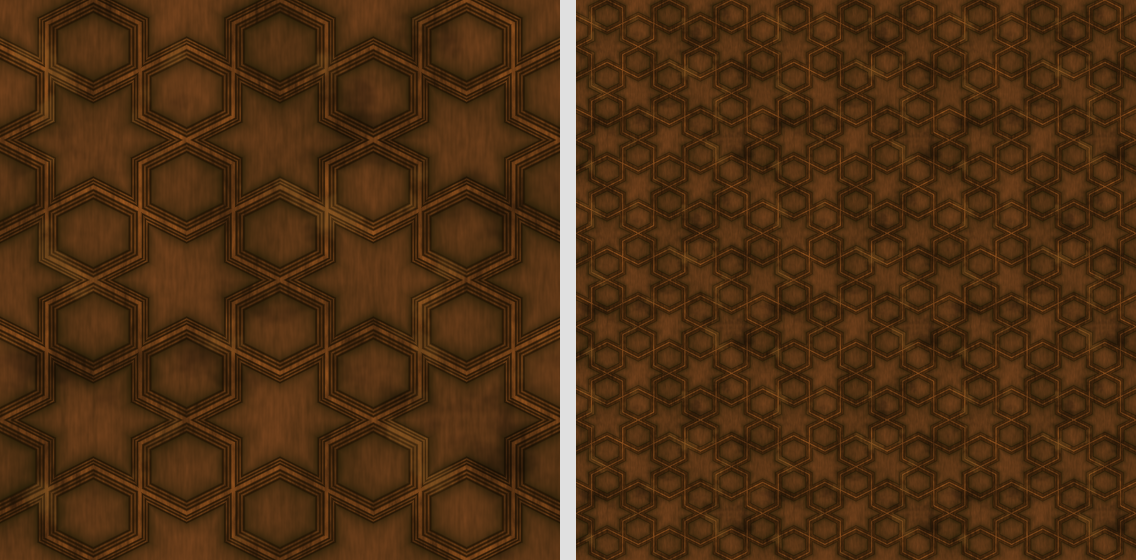
Left: one tile. Right: repeated 3 by 3.
Reproduce this pattern procedurally as a three.js fragment shader.

```glsl
varying vec2 vUv;

#define REPEATS vec2(3.0, 2.0)
#define HEX_RADIUS 0.5
#define GROOVE_START 0.027
#define GROOVE_STEP 0.031
#define GROOVE_HALF 0.0085
#define EDGE_SOFT 0.009
#define SHADOW_REACH 0.075
#define GRAIN_AMOUNT 0.30
#define CLOUD_AMOUNT 0.50
#define WEAR_AMOUNT 0.50

const vec2 CELL = vec2(2.0, 3.0);
const vec3 WOOD_DARK = vec3(0.285, 0.172, 0.066);
const vec3 WOOD_LIGHT = vec3(0.430, 0.245, 0.105);
const vec3 SHADOW = vec3(0.165, 0.122, 0.032);
const vec3 STRIP = vec3(0.345, 0.195, 0.068);
const vec3 STRIP_CENTER = vec3(0.42, 0.235, 0.085);
const vec3 GROOVE = vec3(0.115, 0.068, 0.014);
const vec3 GOLD = vec3(0.52, 0.35, 0.14);

float hash(vec2 p) {
  vec3 q = fract(p.xyx * vec3(0.1031, 0.1030, 0.0973));
  q += dot(q, q.yzx + 33.33);
  return fract((q.x + q.y) * q.z);
}

// Slope of one lattice corner, wrapped at the period
float corner(vec2 cell, vec2 offset, vec2 period, float seed) {
  float angle = 6.2832 * hash(mod(cell, period) + seed);
  return dot(vec2(cos(angle), sin(angle)), offset);
}

float gradientNoise(vec2 uv, vec2 period, float seed) {
  vec2 p = uv * period;
  vec2 i = floor(p);
  vec2 f = p - i;
  vec2 u = f * f * f * (f * (f * 6.0 - 15.0) + 10.0);
  vec2 e = vec2(1.0, 0.0);
  float low = mix(corner(i, f, period, seed), corner(i + e, f - e, period, seed), u.x);
  float high = mix(corner(i + e.yx, f - e.yx, period, seed),
                   corner(i + 1.0, f - 1.0, period, seed), u.x);
  return mix(low, high, u.y);
}

float clouds(vec2 uv, vec2 period, float seed) {
  float sum = 0.0;
  float amplitude = 1.0;
  for (int i = 0; i < 5; i++) {
    sum += amplitude * gradientNoise(uv, period, seed + float(i) * 17.0);
    period *= 2.0;
    amplitude *= 0.55;
  }
  return sum;
}

// Hexagon with upright sides, as tall as it is wide
float hexagonDistance(vec2 p) {
  p = abs(p);
  return max(p.x - HEX_RADIUS, dot(p - vec2(0.0, HEX_RADIUS), vec2(0.4472, 0.8944)));
}

// Hexagons touching at alternate corners, leaving six-pointed stars between
float latticeDistance(vec2 uv) {
  vec2 p = uv * REPEATS * CELL;
  vec2 q = abs(mod(p + 0.5 * CELL, CELL) - 0.5 * CELL);
  return min(hexagonDistance(q - vec2(0.0, 1.0)), hexagonDistance(q - vec2(1.0, 0.5)));
}

float line(float distance, float halfWidth) {
  return 1.0 - smoothstep(halfWidth - EDGE_SOFT, halfWidth + EDGE_SOFT, abs(distance));
}

void main() {
  float d = latticeDistance(vUv);
  float side = d < 0.0 ? -d / 1.25 : d;
  float rim = GROOVE_START + 2.0 * GROOVE_STEP;

  // Upright wood grain and broad stains
  float grain = gradientNoise(vUv, vec2(110.0, 11.0), 3.0)
              + gradientNoise(vUv, vec2(230.0, 34.0), 41.0);
  float cloud = clouds(vUv, vec2(5.0, 4.0), 90.0);
  float speckle = clouds(vUv, vec2(56.0, 32.0), 150.0);
  float tone = 0.60 + CLOUD_AMOUNT * cloud + GRAIN_AMOUNT * grain + 0.22 * speckle;
  vec3 panel = mix(WOOD_DARK, WOOD_LIGHT, clamp(tone, -0.4, 1.15));

  // Olive shading gathered along the molding
  float shade = exp(-max(side - rim, 0.0) / SHADOW_REACH);
  panel = mix(panel, SHADOW, clamp(shade * (0.82 - 0.35 * cloud), 0.0, 0.95));

  // Molding strips with rubbed gilding
  float patches = clouds(vUv, vec2(6.0, 7.0), 230.0);
  float wear = smoothstep(0.18, 0.65, patches) * WEAR_AMOUNT;
  vec3 molding = mix(STRIP, STRIP_CENTER, line(side, 0.018));
  molding *= 1.0 + 0.2 * grain + 0.35 * cloud + 0.25 * speckle;
  molding = mix(molding, GOLD, wear);

  // Three grooves on each side of the center strip
  float groove = 0.0;
  for (int i = 0; i < 3; i++) {
    float place = GROOVE_START + float(i) * GROOVE_STEP;
    groove = max(groove, line(side - place, GROOVE_HALF));
  }
  float onMolding = 1.0 - smoothstep(rim - EDGE_SOFT, rim + EDGE_SOFT, side);
  vec3 color = mix(panel, molding, onMolding);
  color = mix(color, GROOVE, groove * (0.80 - 0.5 * wear));

  // Dark grime
  float grime = smoothstep(0.15, 0.75, clouds(vUv, vec2(4.0, 5.0), 310.0));
  color *= 1.0 - 0.32 * grime;
  gl_FragColor = vec4(color, 1.0);
}
```
